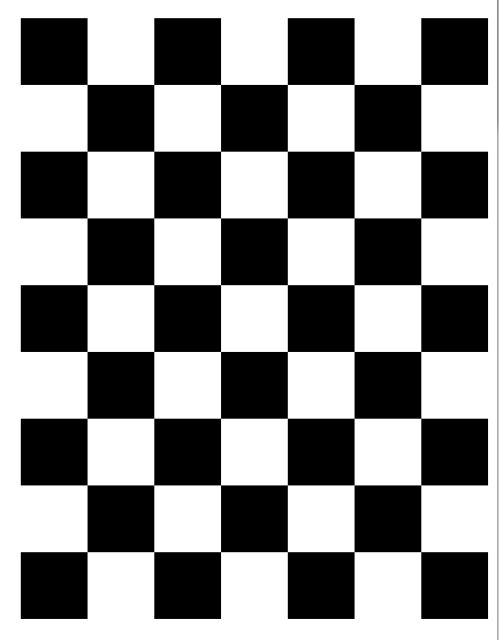
A Shadertoy shader for this pattern:

```glsl
// Black and white checkerboard of 7 by 9 squares on a white sheet with a thin rule at the right.

const vec2 GRID = vec2(7.0, 9.0);
const vec2 BOARD_CORNER = vec2(0.0325, 0.0329);
const float CELL = 0.1043;
const float RULE_INSET = 0.0033;
const float RULE_WIDTH = 0.0015;
const vec3 PAPER = vec3(1.0);
const vec3 INK = vec3(0.0);
const vec3 RULE_DARK = vec3(0.22);
const vec3 RULE_LIGHT = vec3(0.45);

// Share of a pixel of the given size that lies between lo and hi, per axis.
vec2 coverage(vec2 p, vec2 lo, vec2 hi, float pixel) {
    vec2 overlap = min(p + 0.5 * pixel, hi) - max(p - 0.5 * pixel, lo);
    return clamp(overlap / pixel, 0.0, 1.0);
}

// Alternates +1 and -1 from cell to cell, with a ramp one pixel wide between.
vec2 squareWave(vec2 p, float pixel) {
    vec2 edgeDistance = 0.5 - abs(fract(p) - 0.5);
    vec2 parity = 1.0 - 2.0 * mod(floor(p), 2.0);
    return parity * clamp(2.0 * edgeDistance / pixel, 0.0, 1.0);
}

// Ink amount of a checkerboard whose lower left square is filled.
float checkerboard(vec2 p, vec2 grid, float pixel) {
    vec2 inside = coverage(p, vec2(0.0), grid, pixel);
    // Holding the wave inside the outer cells leaves the border to the mask.
    vec2 wave = squareWave(clamp(p, vec2(0.5), grid - 0.5), pixel);
    return inside.x * inside.y * (0.5 + 0.5 * wave.x * wave.y);
}

// Ink amount of a vertical rule centred on x.
float verticalRule(vec2 p, float x, float width, float pixel) {
    vec2 halfWidth = vec2(0.5 * width);
    return coverage(p.xx, vec2(x) - halfWidth, vec2(x) + halfWidth, pixel).x;
}

void mainImage(out vec4 fragColor, in vec2 fragCoord) {
    // One unit is the canvas height.
    float pixel = 1.0 / iResolution.y;
    vec2 uv = fragCoord * pixel;
    float canvasWidth = iResolution.x * pixel;

    // Board
    float ink = checkerboard((uv - BOARD_CORNER) / CELL, GRID, pixel / CELL);
    vec3 color = mix(PAPER, INK, ink);

    // Margin rule, darker near the top
    vec3 ruleColor = mix(RULE_LIGHT, RULE_DARK, smoothstep(0.78, 0.82, uv.y));
    float rule = verticalRule(uv, canvasWidth - RULE_INSET, RULE_WIDTH, pixel);
    color = mix(color, ruleColor, rule);

    fragColor = vec4(color, 1.0);
}
```
